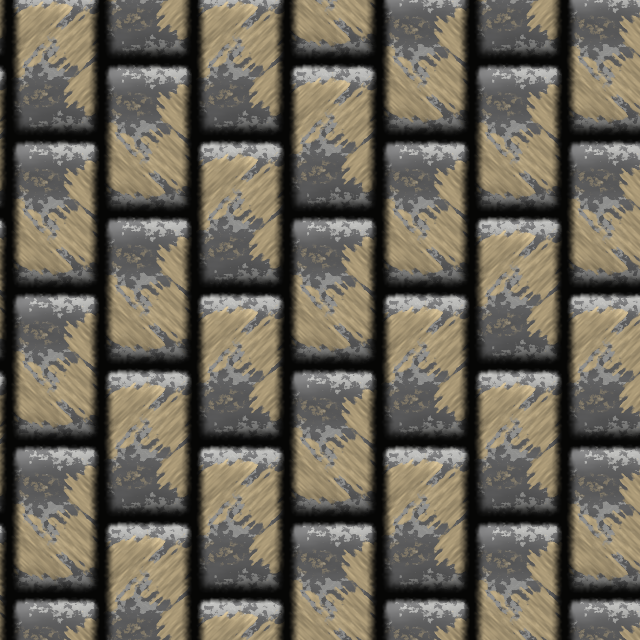
Give the GLSL for this texture, as a Shadertoy shader.

```glsl
#define COLUMNS 6.915
#define STONE_PITCH 1.648
#define GRID_SHIFT vec2(0.099, 0.29)
#define STONE_SIZE vec2(0.472, 0.798)
#define CORNER 0.11
#define RAGGED 0.022
#define JOINT_COLOR vec3(0.022, 0.022, 0.019)
#define GRAY_COLOR vec3(0.355, 0.355, 0.357)
#define PALE_COLOR vec3(0.62, 0.62, 0.61)
#define TAN_COLOR vec3(0.66, 0.59, 0.45)
#define GRAIN_DIR vec2(0.72, -0.694)

float hash(vec2 p) {
    vec3 q = fract(p.xyx * vec3(0.1031, 0.1030, 0.0973));
    q += dot(q, q.yzx + 33.33);
    return fract((q.x + q.y) * q.z);
}

float noise(vec2 p) {
    vec2 i = floor(p), f = fract(p);
    f = f * f * (3.0 - 2.0 * f);
    return mix(mix(hash(i), hash(i + vec2(1, 0)), f.x),
               mix(hash(i + vec2(0, 1)), hash(i + vec2(1, 1)), f.x), f.y);
}

float fbm(vec2 p) {
    float sum = 0.0, weight = 0.5;
    for (int i = 0; i < 4; i++) {
        sum += weight * noise(p);
        p = mat2(1.6, 1.2, -1.2, 1.6) * p + 7.3;
        weight *= 0.5;
    }
    return sum / 0.9375;
}

float roundedBox(vec2 p, vec2 size, float radius) {
    vec2 q = abs(p) - size + radius;
    return length(max(q, 0.0)) + min(max(q.x, q.y), 0.0) - radius;
}

// Coordinates along and across the brushed grain
vec2 grainSpace(vec2 p) {
    return vec2(dot(p, GRAIN_DIR), dot(p, vec2(-GRAIN_DIR.y, GRAIN_DIR.x)));
}

// Soft ellipse: 1 in the middle, 0 on the rim, negative outside
float blot(vec2 p, vec2 radius) {
    return 1.0 - length(p / radius);
}

vec3 stoneColor(vec2 p) {
    vec2 g = grainSpace(p);
    float streak = noise(g * vec2(4.0, 34.0) + 50.0);
    float fineStreak = noise(g * vec2(11.0, 62.0) + 90.0);
    float cloud = fbm(p * 9.0 + 30.0);
    float speck = fbm(p * vec2(19.0, 23.0) + 60.0);

    vec3 color = GRAY_COLOR * (0.88 + 0.24 * fbm(p * vec2(3.0, 7.0) + 20.0));

    // Pale mottling
    float pale = blot(p - vec2(0.2, 0.69), vec2(0.33, 0.12));
    pale = max(pale, blot(p - vec2(-0.3, -0.72), vec2(0.42, 0.24)));
    pale = max(pale, blot(p - vec2(0.3, -0.68), vec2(0.3, 0.13)));
    pale = max(pale, blot(grainSpace(p - vec2(-0.08, -0.18)), vec2(0.5, 0.17)));
    pale = max(pale, blot(p - vec2(-0.04, 0.12), vec2(0.16, 0.09)) - 0.1);
    pale = clamp(pale, -0.6, 0.5) + (speck - 0.5) * 2.6;
    color = mix(color, PALE_COLOR, 0.72 * smoothstep(0.08, 0.5, pale));
    color = mix(color, PALE_COLOR, 0.35 * smoothstep(0.7, 0.8, speck));

    // Brushed tan patches
    float stain = blot(p - vec2(0.38, 0.28), vec2(0.27, 0.27));
    stain = max(stain, blot(grainSpace(p - vec2(0.31, -0.27)), vec2(0.4, 0.25)));
    stain = max(stain, blot(grainSpace(p - vec2(-0.24, -0.33)), vec2(0.48, 0.24)));
    stain = max(stain, blot(p - vec2(-0.46, -0.02), vec2(0.13, 0.24)));
    stain += (streak - 0.5) * 0.6 + (cloud - 0.5) * 0.9;
    float brush = 0.76 + 0.27 * streak + 0.2 * fineStreak;
    color = mix(color, TAN_COLOR * brush, 0.9 * smoothstep(0.0, 0.16, stain));

    // Faint tan flecks
    float fleck = blot(p - vec2(-0.22, 0.36), vec2(0.34, 0.16));
    fleck = smoothstep(0.0, 0.4, fleck) * smoothstep(0.53, 0.68, speck);
    return mix(color, TAN_COLOR, 0.45 * fleck);
}

void mainImage(out vec4 fragColor, in vec2 fragCoord) {
    vec2 grid = fragCoord / iResolution.xy * COLUMNS;
    grid.x -= GRID_SHIFT.x;
    float column = floor(grid.x);

    // Every second column slides by half a stone
    float row = grid.y / STONE_PITCH - GRID_SHIFT.y + 0.5 * mod(column, 2.0);
    vec2 cell = vec2(column, floor(row));
    vec2 p = (vec2(fract(grid.x), fract(row)) - 0.5) * vec2(1.0, STONE_PITCH);

    // Half of the stones are turned upside down
    float turn = hash(cell + 17.0) < 0.5 ? -1.0 : 1.0;
    vec3 color = stoneColor(p * vec2(1.0, turn));

    // Worn outline and rounded shoulders
    float rough = noise(p * 32.0 + 40.0) - 0.5;
    float inside = -roundedBox(p, STONE_SIZE, CORNER) + RAGGED * rough;
    float upper = smoothstep(0.45, 0.78, p.y);
    float lower = smoothstep(-0.4, -0.8, p.y);
    float shoulder = mix(0.12, 0.065, upper) + 0.06 * lower;
    float relief = smoothstep(-0.012, shoulder, inside);

    // Light falls from above
    float light = 1.02 + 0.4 * upper - 0.25 * lower - 0.08 * smoothstep(0.3, 0.48, p.x);
    fragColor = vec4(mix(JOINT_COLOR, color * light, relief), 1.0);
}
```
